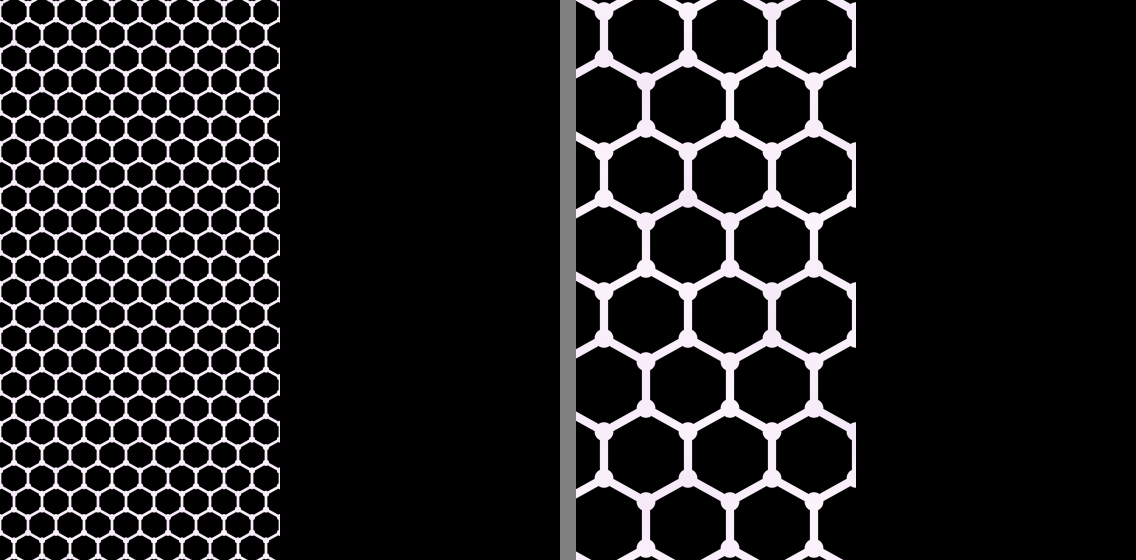
Left: the whole. Right: its middle third, enlarged.
A Shadertoy shader for this pattern:

```glsl
const float COLUMNS = 20.0;         // cells per canvas width
const float ROWS = 24.0;            // cell rows per canvas height
const float PANEL_EDGE = 0.5;       // mesh fills the canvas left of this
const float LINE_HALF = 0.00245;    // half width of a strut
const float JOINT_RADIUS = 0.0056;
const float TINT_AMOUNT = 0.018;
const vec3 BACKGROUND = vec3(0.0);
const vec3 MESH_COLOR = vec3(0.975, 0.935, 0.98);
const vec3 TINT_COLOR = vec3(0.8, 1.3, 0.4);

float segmentDistance(vec2 p, vec2 a, vec2 b) {
    vec2 ab = b - a;
    float t = clamp(dot(p - a, ab) / dot(ab, ab), 0.0, 1.0);
    return length(p - a - ab * t);
}

// Signed distance to a honeycomb of struts with round joints
float meshDistance(vec2 p) {
    vec2 pitch = 1.0 / vec2(COLUMNS, ROWS);
    float row = floor(p.y / pitch.y);

    // Fold into one quadrant around the nearest upright strut
    float shift = mod(row, 2.0) < 0.5 ? 0.5 : 0.0;
    vec2 q;
    q.x = abs(fract(p.x / pitch.x + shift + 0.5) - 0.5) * pitch.x;
    q.y = abs(p.y - (row + 0.5) * pitch.y);

    vec2 joint = vec2(0.0, pitch.y / 3.0);
    vec2 nextJoint = vec2(0.5 * pitch.x, pitch.y * 2.0 / 3.0);
    float strut = min(segmentDistance(q, vec2(0.0), joint),
                      segmentDistance(q, joint, nextJoint));
    return min(strut - LINE_HALF, length(q - joint) - JOINT_RADIUS);
}

// Slow layered sines for a faint drift in tone
float toneDrift(vec2 p) {
    return 0.5 * sin(dot(p, vec2(47.0, 31.0)))
         + 0.5 * sin(dot(p, vec2(-29.0, 73.0)) + 1.7);
}

void mainImage(out vec4 fragColor, in vec2 fragCoord) {
    vec2 p = fragCoord / iResolution.y;
    float pixel = 1.0 / iResolution.y;

    float mesh = 1.0 - smoothstep(-0.7 * pixel, 0.7 * pixel, meshDistance(p));
    float panel = clamp((PANEL_EDGE - p.x) / pixel + 0.5, 0.0, 1.0);

    vec3 meshTone = MESH_COLOR + TINT_AMOUNT * toneDrift(p) * TINT_COLOR;
    fragColor = vec4(mix(BACKGROUND, meshTone, mesh * panel), 1.0);
}
```
